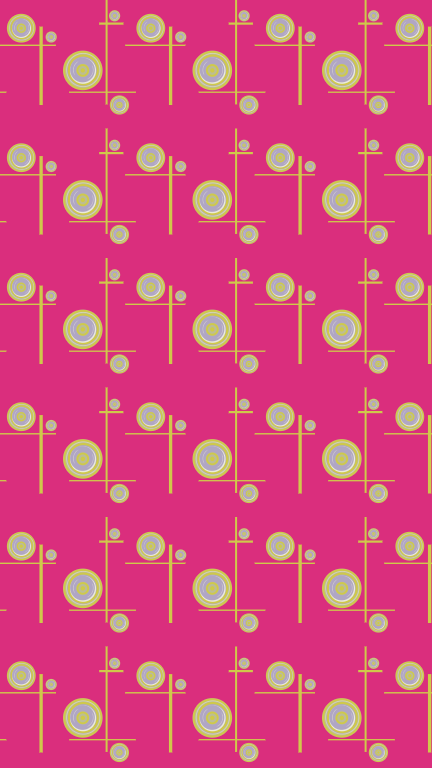
Write a WebGL 2 fragment shader that draws this pattern.

```glsl
#version 300 es
precision highp float;
// Repeating tile of ringed discs and crossing yellow bars on a pink ground.
uniform vec2 u_resolution;
out vec4 outColor;

const float TILE = 129.5; // tile side, with the canvas 432 units wide
const vec3 PINK = vec3(0.853, 0.18, 0.49);
const vec3 YELLOW = vec3(0.81, 0.79, 0.29);
const vec3 LILAC = vec3(0.69, 0.65, 0.77);
const vec3 CREAM = vec3(0.92, 0.92, 0.85);
const vec3 SAGE = vec3(0.74, 0.74, 0.58);

// Bars: centre and half size. Discs: centre and radius.
const vec4 BARS[5] = vec4[5](
  vec4(25.8, 45.3, 30.1, 0.7), vec4(41.1, 65.8, 1.65, 39.2),
  vec4(102.5, 92.2, 33.3, 0.65), vec4(106.6, 51.7, 1.0, 52.7),
  vec4(111.3, 23.6, 12.1, 1.1));
const vec3 DISCS[5] = vec3[5](
  vec3(21.3, 28.2, 14.4), vec3(51.2, 37.0, 5.6), vec3(82.8, 70.4, 19.8),
  vec3(114.6, 15.8, 5.6), vec3(119.4, 105.0, 9.6));

// Shortest offset from c to any repeat of it
vec2 wrapOffset(vec2 p, vec2 c) {
  vec2 d = p - c;
  return d - TILE * round(d / TILE);
}

float cover(float d, float aa) {
  return clamp(0.5 - d / aa, 0.0, 1.0);
}

float ring(float r, float radius, float halfWidth, float aa) {
  // A ring thinner than a pixel fades instead of spreading
  return cover(abs(r - radius) - halfWidth, aa) * min(1.0, 2.0 * halfWidth / aa + 0.15);
}

// Uneven concentric bands, q in units of the disc radius
vec3 discColor(vec2 q, float aa) {
  float r = length(q), a = atan(q.y, q.x);
  float shifted = length(q - vec2(0.025, -0.02));
  vec3 c = mix(LILAC, SAGE, cover(0.79 - r, aa));
  c = mix(c, YELLOW, ring(r, 0.94, 0.055, aa));
  c = mix(c, CREAM, 0.6 * ring(shifted, 0.84, 0.02, aa));
  c = mix(c, YELLOW, ring(shifted, 0.73, 0.055, aa));
  c = mix(c, CREAM, ring(r, 0.64, 0.02 + 0.02 * sin(a + 0.6), aa));
  c = mix(c, CREAM, 0.7 * ring(shifted, 0.5, 0.015, aa) * smoothstep(-0.3, 0.5, sin(a * 2.0 + 1.0)));
  c = mix(c, SAGE, cover(r - 0.33, aa));
  c = mix(c, YELLOW, ring(r, 0.27, 0.045, aa));
  return mix(c, YELLOW, cover(r - 0.11, aa));
}

void main() {
  float px = 432.0 / u_resolution.x;
  vec2 p = vec2(gl_FragCoord.x, u_resolution.y - gl_FragCoord.y) * px;
  vec3 color = PINK;

  // Crossing bars
  for (int i = 0; i < 5; i++) {
    vec2 d = abs(wrapOffset(p, BARS[i].xy)) - BARS[i].zw;
    float thin = min(1.0, 2.0 * min(BARS[i].z, BARS[i].w) / px);
    color = mix(color, YELLOW, cover(max(d.x, d.y), px) * thin);
  }

  // Ringed discs
  for (int i = 0; i < 5; i++) {
    float radius = DISCS[i].z;
    vec2 d = wrapOffset(p, DISCS[i].xy);
    color = mix(color, discColor(d / radius, px / radius), cover(length(d) - radius, px));
  }
  outColor = vec4(color, 1.0);
}
```
